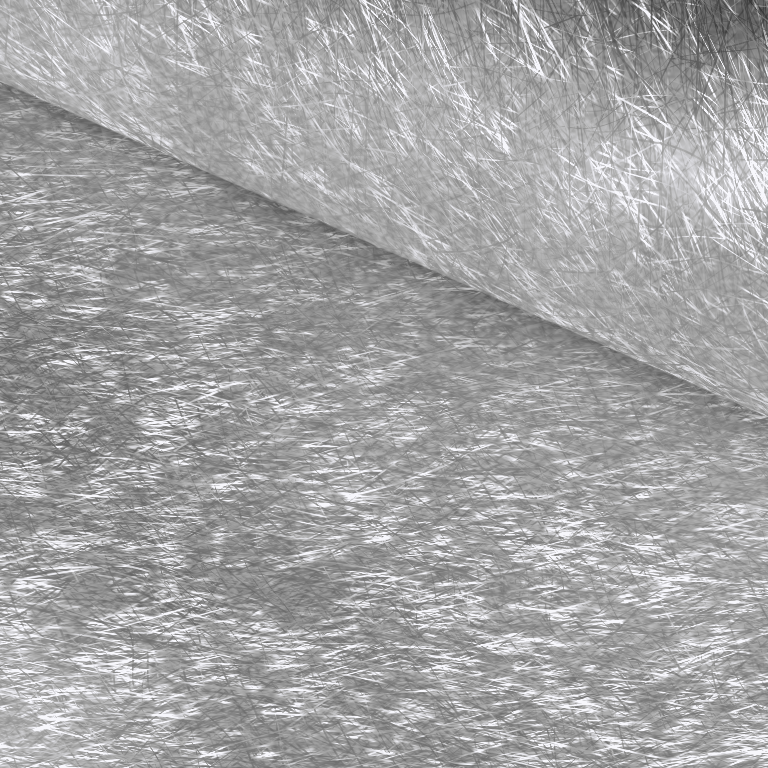
A Shadertoy shader for this texture:

```glsl
// Chopped glass-fibre mat: a flat grey sheet with a glossy rolled flap above it
#define LAYERS 44
#define FOLD_START 0.894
#define FOLD_SLOPE 0.437
#define FLAT_SQUASH 1.9
#define FLAP_SKEW 0.5
#define FIBRE_CELL vec2(0.2, 0.021)
#define FIBRE_WIDTH 0.0008
#define GLINT 0.33
#define DARK_FIBRE 0.12
#define SHADOW 0.13
#define GRAIN 0.11

vec3 hash3(vec3 p) {
    p = fract(p * vec3(0.1031, 0.1030, 0.0973));
    p += dot(p, p.yxz + 33.33);
    return fract((p.xxy + p.yxx) * p.zyx);
}

float noise(vec2 p) {
    vec2 i = floor(p), f = fract(p);
    f = f * f * (3.0 - 2.0 * f);
    float a = hash3(vec3(i, 7.0)).x;
    float b = hash3(vec3(i + vec2(1, 0), 7.0)).x;
    float c = hash3(vec3(i + vec2(0, 1), 7.0)).x;
    float d = hash3(vec3(i + vec2(1, 1), 7.0)).x;
    return mix(mix(a, b, f.x), mix(c, d, f.x), f.y);
}

// Soft round spot of light, used to place broad tones
float spot(vec2 p, vec2 centre, vec2 size) {
    vec2 d = (p - centre) / size;
    return exp(-dot(d, d));
}

// One layer of strands: x = coverage, y = random tone; bend = (skew, squash)
vec2 strands(vec2 q, float angle, vec2 bend, float seed) {
    float c = cos(angle), s = sin(angle);
    vec2 g = vec2(c * q.x + s * q.y, c * q.y - s * q.x) / FIBRE_CELL;
    g += hash3(vec3(seed, 3.0, 5.0)).xy * 20.0 + 50.0;
    g.x += hash3(vec3(floor(g.y), seed, 1.0)).x * 9.0;
    vec3 h = hash3(vec3(floor(g), seed));
    vec2 f = fract(g) - 0.5;
    float line = (h.x - 0.5) * 0.45 + f.x * (h.y - 0.5) * 0.6
               + (f.x * f.x - 0.08) * (h.z - 0.5) * 1.2;
    // Convert the distance back to canvas units
    float stretch = length(vec2(s, bend.y * c - bend.x * s));
    float d = abs(f.y - line) * FIBRE_CELL.y / stretch;
    float px = 1.0 / iResolution.y;
    float width = FIBRE_WIDTH * (0.5 + h.y);
    float body = 1.0 - smoothstep(width - 0.6 * px, width + 0.6 * px, d);
    float halfLength = 0.12 + 0.3 * h.z;
    float ends = 1.0 - smoothstep(halfLength - 0.06, halfLength, abs(f.x));
    float opacity = 0.25 + 0.65 * fract(h.y * 5.7 + h.z * 2.3);
    return vec2(body * ends * opacity, fract(h.x * 7.3 + h.z * 3.1));
}

// Weave strands over a base tone; lay = (mean angle, spread, glossy angle)
float weave(vec2 q, vec2 bend, vec3 lay, float shade, float contrast, float seed) {
    float value = shade;
    q += 0.03 * vec2(noise(q * 6.0), noise(q * 6.0 + 31.0));
    // Light catches the strands only in short, scattered dashes
    float patches = 0.6 * noise(q * vec2(55.0, 75.0) + seed) + 0.4 * noise(q * 21.0);
    float catching = mix(0.1, 1.5, smoothstep(0.3, 0.72, patches));
    for (int i = 0; i < LAYERS; i++) {
        float k = float(i) + seed;
        float r = fract(k * 0.618034) * 2.0 - 1.0;
        float angle = lay.x + lay.y * r * mix(0.75, 1.0, abs(r));
        vec2 strand = strands(q, angle, bend, k);
        float gloss = smoothstep(0.65, 0.98, cos(angle - lay.z));
        float bright = step(0.78 - 0.36 * gloss, strand.y);
        float tone = mix(-DARK_FIBRE, GLINT * (0.4 + 0.7 * gloss) * catching, bright);
        value = mix(value, shade + tone * contrast, strand.x);
    }
    return value;
}

// Flat sheet below the fold
float flatSheet(vec2 p, float below) {
    float shade = 0.6 + 0.05 * (noise(p * vec2(5.0, 9.0)) - 0.5);
    shade -= SHADOW * exp(-below / 0.022) + 0.035 * exp(-below / 0.12);
    shade += 0.12 * spot(p, vec2(0.02, 0.05), vec2(0.16, 0.12));
    shade += 0.06 * spot(p, vec2(0.95, 0.22), vec2(0.35, 0.25));
    shade += 0.04 * spot(p, vec2(0.55, 0.42), vec2(0.25, 0.12));
    shade -= 0.04 * spot(p, vec2(0.1, 0.45), vec2(0.25, 0.2));
    float contrast = mix(0.55, 1.1, smoothstep(0.0, 0.3, below));
    return weave(p * vec2(1.0, FLAT_SQUASH), vec2(0.0, FLAT_SQUASH),
                 vec3(-0.15, 1.35, 0.1), shade, contrast, 11.0);
}

// Rolled flap: distances bunch up where the surface turns away at the fold
float rolledFlap(vec2 p, float along, float above) {
    float depth = sqrt(above + 0.008);
    vec2 q = vec2(along + FLAP_SKEW * above, 0.6 * depth);
    float shade = 0.65 + 0.05 * (noise(p * 8.0) - 0.5);
    shade += 0.05 * spot(p, vec2(0.1, 0.95), vec2(0.2, 0.1));
    shade += 0.16 * spot(p, vec2(0.95, 0.77), vec2(0.2, 0.065));
    shade += 0.06 * spot(p, vec2(0.62, 0.84), vec2(0.16, 0.1));
    shade -= 0.25 * spot(p, vec2(0.97, 1.0), vec2(0.22, 0.1));
    shade -= 0.1 * spot(p, vec2(0.6, 1.02), vec2(0.25, 0.06));
    shade -= 0.03 * exp(-above / 0.006);
    float contrast = mix(0.55, 1.35, smoothstep(0.06, 0.35, above));
    // The lay stays fixed: turning it with position would shear the layers
    return weave(q, vec2(FLAP_SKEW, 0.3 / depth), vec3(-0.4, 1.4, -0.4),
                 shade, contrast, 83.0);
}

void mainImage(out vec4 fragColor, in vec2 fragCoord) {
    vec2 p = fragCoord / iResolution.xy;
    // Signed distance from the fold and position along it
    vec2 foldDir = normalize(vec2(1.0, -FOLD_SLOPE));
    vec2 fromFold = p - vec2(0.0, FOLD_START);
    float side = dot(fromFold, vec2(-foldDir.y, foldDir.x));
    float along = dot(fromFold, foldDir);
    float px = 1.0 / iResolution.y;
    float value;
    if (side < -px) value = flatSheet(p, -side);
    else if (side > px) value = rolledFlap(p, along, side);
    else value = mix(flatSheet(p, max(-side, 0.0)), rolledFlap(p, along, max(side, 0.0)),
                     smoothstep(-px, px, side));
    value += GRAIN * (noise(p * vec2(170.0, 240.0)) - 0.5);
    value = clamp(value, 0.0, 0.97);
    fragColor = vec4(vec3(value) + vec3(0.0, 0.0, 0.02) * smoothstep(0.65, 0.9, value), 1.0);
}
```
